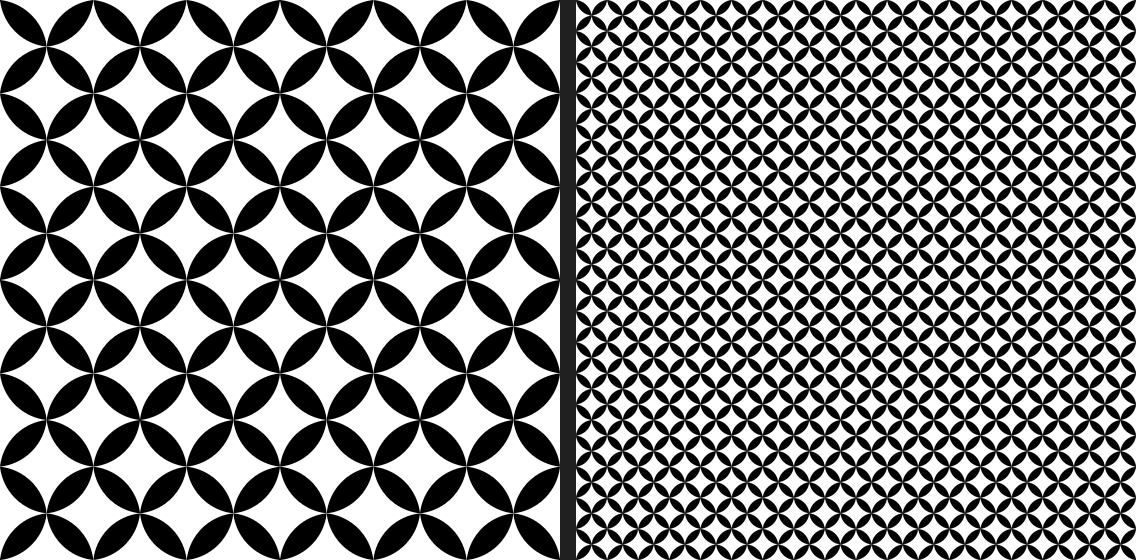
Left: one tile. Right: repeated 3 by 3.
A WebGL 2 fragment shader for this pattern:

```glsl
#version 300 es
precision highp float;
// Interlaced-circle lattice: black pointed leaves on white, 12 by 12 cells.
// Each cell holds one leaf on a diagonal, mirrored in a checkerboard;
// the leaf is the overlap of two discs.
uniform vec2 u_resolution;
out vec4 fragColor;

// Signed distance to a leaf whose tips are (0,0) and (1,1).
float leafDistance(vec2 cellPos, float arcRadius) {
  vec2 p = cellPos - 0.5;
  float along = (p.x + p.y) * sqrt(0.5);
  float across = abs(p.x - p.y) * sqrt(0.5);
  float centreOffset = sqrt(arcRadius * arcRadius - 0.5);
  return length(vec2(along, across + centreOffset)) - arcRadius;
}

void main() {
  const float cells = 12.0;
  vec2 grid = gl_FragCoord.xy / u_resolution * cells;
  vec2 cell = floor(grid);
  vec2 cellPos = fract(grid);

  // Mirror every other cell so the leaf tips meet in fours.
  if (mod(cell.x + cell.y, 2.0) > 0.5) cellPos.x = 1.0 - cellPos.x;

  // Edge softened over one pixel, measured in cells.
  float pixel = cells / min(u_resolution.x, u_resolution.y);
  float leaf = clamp(0.5 - leafDistance(cellPos, 1.13) / pixel, 0.0, 1.0);

  vec3 paperWhite = vec3(1.0);
  vec3 leafBlack = vec3(0.0);
  fragColor = vec4(mix(paperWhite, leafBlack, leaf), 1.0);
}
```
